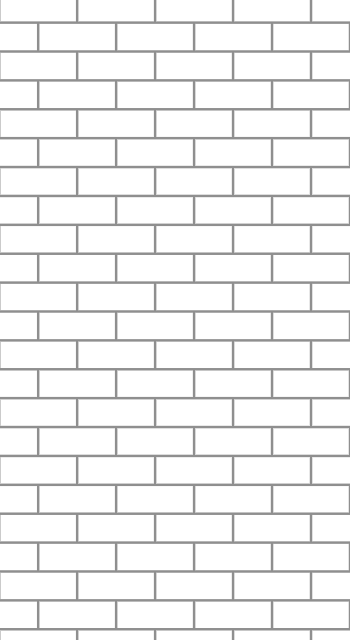
Reproduce this pattern procedurally as a Shadertoy shader.

```glsl
// Running-bond wall of white bricks with thin, even grey mortar joints.

#define BRICKS_ACROSS 4.49
#define ROWS_DOWN 22.155
#define FIRST_BED 0.783      // depth of the top bed joint, in rows
#define FIRST_JOINT 0.99     // first upright joint of the top row, in bricks
#define ROW_SHIFT 0.5        // offset of alternate rows, in bricks
#define JOINT_WIDTH 0.0071   // in canvas widths
#define BRICK_COLOR vec3(1.0)
#define MORTAR_COLOR vec3(0.56)

// Distance to the nearest whole number
float gridDistance(float x) {
    return abs(fract(x + 0.5) - 0.5);
}

// Smoothed coverage of a joint; distance and pixel are in canvas widths
float jointCoverage(float distanceToAxis, float pixel) {
    return clamp(0.5 + (0.5 * JOINT_WIDTH - distanceToAxis) / pixel, 0.0, 1.0);
}

void mainImage(out vec4 fragColor, in vec2 fragCoord) {
    vec2 uv = fragCoord / iResolution.xy;
    float pixel = 1.0 / iResolution.x;

    // Rows are counted down from the first bed joint
    float row = (1.0 - uv.y) * ROWS_DOWN - FIRST_BED;
    float alternate = mod(floor(row) + 1.0, 2.0);
    float column = uv.x * BRICKS_ACROSS - FIRST_JOINT + ROW_SHIFT * alternate;

    // Distances to the joint axes, in canvas widths
    float rowHeight = iResolution.y / iResolution.x / ROWS_DOWN;
    float bedDistance = gridDistance(row) * rowHeight;
    float uprightDistance = gridDistance(column) / BRICKS_ACROSS;

    float mortar = jointCoverage(min(bedDistance, uprightDistance), pixel);
    fragColor = vec4(mix(BRICK_COLOR, MORTAR_COLOR, mortar), 1.0);
}
```
